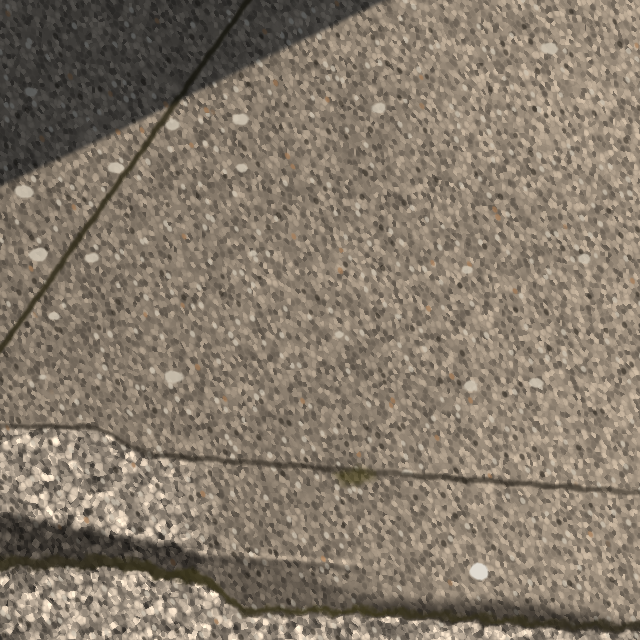
A WebGL 2 fragment shader for this texture:

```glsl
#version 300 es
precision highp float;
// Sunlit concrete paving beside a worn kerb, crossed by a joint and a cast shadow.
// Cellular noise forms the aggregate; layered sines bend edges and vary the tone.
// Large surfaces are split by height profiles, then stained, cracked and shaded.

uniform vec2 u_resolution;
out vec4 fragColor;

#define GRAIN_SCALE 145.0
#define GRAIN_CONTRAST 0.40
#define STONE_SCALE 78.0
#define STONE_CONTRAST 0.58
#define SPOT_GRID 9.0
#define SPOT_CHANCE 0.40
#define JOINT_WIDTH 0.0042
#define SLAB_COLOR vec3(0.535, 0.485, 0.425)
#define PALE_COLOR vec3(0.82, 0.78, 0.71)
#define DIRT_COLOR vec3(0.17, 0.15, 0.12)
#define MOSS_COLOR vec3(0.25, 0.23, 0.09)
#define SHADE_TINT vec3(0.46, 0.49, 0.53)

float hash(vec2 p) {
  vec3 q = fract(p.xyx * 0.1031);
  q += dot(q, q.yzx + 33.33);
  return fract((q.x + q.y) * q.z);
}

vec2 hash2(vec2 p) { return vec2(hash(p), hash(p + 57.7)); }

// Distance to the nearest seed and the random value of that seed.
vec2 cells(vec2 p) {
  vec2 base = floor(p), best = vec2(9.0, 0.0);
  for (int j = -1; j <= 1; j++)
    for (int i = -1; i <= 1; i++) {
      vec2 cell = base + vec2(i, j);
      vec2 toSeed = cell + hash2(cell) - p;
      float d = dot(toSeed, toSeed);
      if (d < best.x) best = vec2(d, hash(cell + 21.3));
    }
  return vec2(sqrt(best.x), best.y);
}

// Layered, rotated sines, roughly -1 to 1.
float waves(vec2 p) {
  float sum = 0.0, amp = 0.5;
  for (int i = 0; i < 4; i++) {
    sum += amp * sin(p.x + 1.7 * sin(p.y + float(i)));
    p = mat2(1.3, 1.5, -1.5, 1.3) * p + 2.1;
    amp *= 0.55;
  }
  return sum;
}

// Soft stripe: 1 at the centre, 0 beyond the half width.
float stripe(float d, float halfWidth, float blur) {
  return 1.0 - smoothstep(halfWidth - blur, halfWidth + blur, abs(d));
}

float span(float x, float a, float b, float blur) {
  return smoothstep(a - blur, a + blur, x) * (1.0 - smoothstep(b - blur, b + blur, x));
}

float kerbHeight(float x) {
  return 0.333 - 0.045 * smoothstep(0.13, 0.25, x) - 0.058 * clamp((x - 0.25) / 0.75, 0.0, 1.0);
}

float roadHeight(float x) {
  return 0.112 - 0.02 * smoothstep(0.18, 0.28, x) - 0.055 * smoothstep(0.3, 0.39, x)
       - 0.025 * smoothstep(0.5, 1.0, x);
}

// Irregular pale stains, one candidate in each grid cell.
float spots(vec2 uv, float ragged) {
  vec2 p = uv * SPOT_GRID, cell = floor(p);
  vec2 centre = cell + 0.2 + 0.6 * hash2(cell + 4.0);
  float radius = mix(0.055, 0.125, hash(cell + 9.0));
  float d = length((p - centre) * vec2(0.85, 1.15)) + 0.025 * ragged;
  return step(hash(cell + 13.0), SPOT_CHANCE) * (1.0 - smoothstep(radius - 0.025, radius + 0.015, d));
}

void main() {
  vec2 uv = gl_FragCoord.xy / u_resolution;
  float px = 1.0 / min(u_resolution.x, u_resolution.y);
  float ragged = waves(uv * 95.0), drift = waves(uv * 8.0);
  float kerb = uv.y - kerbHeight(uv.x) - 0.0025 * ragged;
  float road = uv.y - roadHeight(uv.x) - 0.006 * ragged;
  float onSlab = smoothstep(-0.004, 0.004, kerb);
  float onRoad = 1.0 - smoothstep(-0.003, 0.003, road);
  float worn = (1.0 - onSlab) * (1.0 - smoothstep(0.22, 0.36, uv.x + 0.04 * drift));

  // Slanted fine grain on the slab, coarse stones on road and worn kerb.
  vec2 slant = vec2(uv.x + 0.3 * uv.y, uv.y * 0.75);
  vec2 grain = cells(slant * GRAIN_SCALE), stone = cells(uv * STONE_SCALE);
  float fine = (grain.y - 0.5) * (1.0 - smoothstep(0.3, 0.95, grain.x));
  float coarse = (stone.y - 0.42) * (1.0 - smoothstep(0.3, 0.9, stone.x)) - 0.2 * smoothstep(0.4, 0.8, stone.x);
  float rough = max(onRoad, worn);
  vec3 color = SLAB_COLOR * (0.96 + 0.16 * smoothstep(0.2, 1.0, uv.x) + 0.05 * drift);
  color = mix(color, vec3(0.61, 0.56, 0.50), rough);
  color *= 1.0 + GRAIN_CONTRAST * fine * 1.6 + STONE_CONTRAST * coarse * mix(0.2, 1.5, rough);

  // Bright chips, dark pits, sparse tan pebbles and pale stains.
  vec2 chip = cells(slant * 68.0 + 31.0);
  float chipShape = 1.0 - smoothstep(0.14, 0.34, chip.x + 0.06 * ragged);
  color = mix(color, PALE_COLOR, 0.75 * chipShape * step(0.86, chip.y));
  color = mix(color, DIRT_COLOR, 0.6 * chipShape * step(chip.y, 0.07));
  color = mix(color, vec3(0.66, 0.49, 0.34), 0.7 * chipShape * span(chip.y, 0.5, 0.515, 0.001));
  color = mix(color, PALE_COLOR, 0.85 * onSlab * spots(uv, ragged));
  float kerbSpot = length(uv - vec2(0.749, 0.107)) + 0.002 * ragged;
  color = mix(color, vec3(0.88, 0.86, 0.82), 1.0 - smoothstep(0.012, 0.016, kerbSpot));

  // Diagonal slab joint and the joint above the kerb.
  float joint = (uv.y - 0.453 - 1.41 * uv.x) / 1.729 + 0.0015 * ragged;
  color = mix(color, mix(DIRT_COLOR, MOSS_COLOR, 0.35), 0.88 * stripe(joint, JOINT_WIDTH, px + 0.0015));
  float kerbGap = stripe(kerb, 0.004, 0.003) * (0.5 + 0.25 * drift + 0.2 * span(uv.x, 0.25, 0.58, 0.04));
  color = mix(color, DIRT_COLOR, clamp(kerbGap, 0.0, 0.85));
  float tuft = length((uv - vec2(0.555, 0.255)) * vec2(0.7, 1.2)) + 0.006 * ragged;
  color = mix(color, MOSS_COLOR, 0.65 * (1.0 - smoothstep(0.008, 0.026, tuft)));

  // Kerb ridge, gutter shadows and moss along the road edge.
  float ridge = uv.y - 0.163 + 0.076 * uv.x;
  color *= 1.0 + 0.22 * span(uv.x, 0.31, 0.56, 0.02) * (stripe(ridge, 0.004, 0.003) - stripe(ridge + 0.011, 0.005, 0.004));
  float gutterTop = 0.2 - 0.19 * uv.x + 0.005 * ragged;
  float gutter = (1.0 - smoothstep(-0.008, 0.008, uv.y - gutterTop)) * (1.0 - smoothstep(0.29, 0.34, uv.x));
  float toeTop = 0.125 - 0.06 * smoothstep(0.4, 0.6, uv.x) - 0.03 * smoothstep(0.8, 1.0, uv.x);
  float toe = (1.0 - smoothstep(-0.02, 0.012, uv.y - toeTop + 0.006 * drift)) * smoothstep(0.3, 0.34, uv.x);
  color *= 1.0 - (1.0 - onRoad) * (0.56 * gutter + toe * mix(0.25, 0.52, smoothstep(0.5, 0.64, uv.x)));
  float mossBand = stripe(road - 0.009, 0.009 - 0.004 * smoothstep(0.3, 0.4, uv.x), 0.005);
  color = mix(color, mix(MOSS_COLOR, DIRT_COLOR, 0.5 + 0.4 * drift), 0.8 * mossBand);

  // Cast shadow over the upper left corner.
  float shade = smoothstep(-0.006, 0.006, uv.y - 0.707 - 0.485 * uv.x + 0.002 * drift);
  color *= mix(vec3(1.0), SHADE_TINT, shade);
  fragColor = vec4(clamp(color, 0.0, 1.0), 1.0);
}
```
